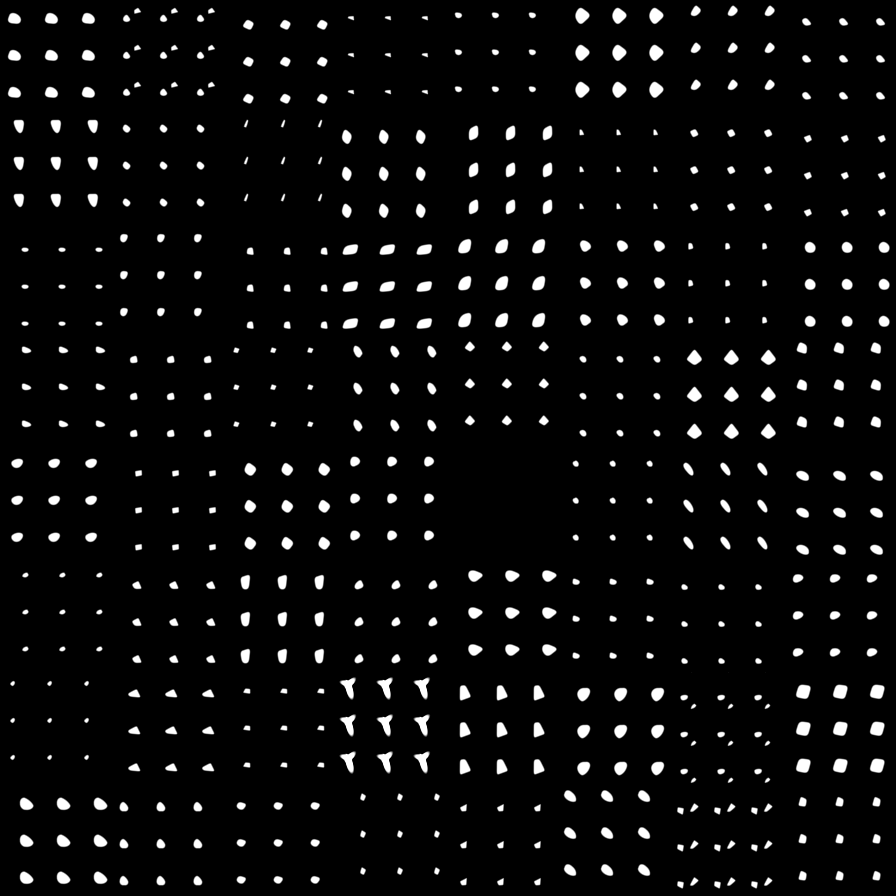
Write a three.js fragment shader that draws this pattern.

```glsl
// Eight by eight patches on black, each repeating its own small white fleck three by three.
varying vec2 vUv;

float hash(vec2 p) {
  vec3 q = fract(vec3(p.xyx) * 0.1031);
  q += dot(q, q.yzx + 33.33);
  return fract((q.x + q.y) * q.z);
}

// One random trait of a patch, from 0 to 1.
float trait(vec2 patchId, float index) {
  return hash(patchId * 7.0 + vec2(index * 13.7 + 3.1, index * 5.3 + 17.9));
}

// Distance to a lopsided four-sided fleck, from an egg to a sharp quadrilateral.
float fleck(vec2 p, vec2 patchId, float size) {
  float tilt = trait(patchId, 1.0) * 3.14159;
  float corner = mix(1.9, 6.0, pow(trait(patchId, 2.0), 2.0));
  float slimness = mix(0.42, 1.0, sqrt(trait(patchId, 3.0)));

  // A few patches pull the fleck out into three points.
  float spikes = 0.45 * step(0.95, trait(patchId, 4.0));
  p *= 1.0 - spikes * cos(3.0 * (atan(p.y, p.x + 0.00001) - tilt));

  float total = 0.0;
  vec2 slope = vec2(0.0);
  for (int i = 0; i < 4; i++) {
    float side = float(i);
    float angle = tilt + side * 1.5708 + 0.6 * (trait(patchId, 10.0 + side) - 0.5);
    float reach = size * mix(0.75, 1.25, trait(patchId, 20.0 + side));
    reach *= mix(1.0, slimness, mod(side, 2.0));
    vec2 normal = vec2(cos(angle), sin(angle)) / reach;
    float t = max(dot(p, normal), 0.0001);
    total += pow(t, corner);
    slope += pow(t, corner - 1.0) * normal;
  }
  float field = max(pow(total, 1.0 / corner), 0.05);
  slope *= pow(field, 1.0 - corner);
  return (field - 1.0) / max(length(slope), 0.01);
}

void main() {
  vec2 grid = vUv * 8.0;
  vec2 patchId = floor(grid);
  vec2 cell = fract(grid) * 3.03;

  // Each patch shifts its flecks together.
  vec2 centre = mix(vec2(0.27), vec2(0.74), vec2(trait(patchId, 5.0), trait(patchId, 6.0)));
  vec2 p = fract(cell - centre + 0.5) - 0.5;
  float size = mix(0.075, 0.18, trait(patchId, 7.0));
  float d = fleck(p, patchId, size);

  // Occasional small companion beside the main fleck.
  if (trait(patchId, 8.0) > 0.95) {
    float around = trait(patchId, 9.0) * 6.28318;
    vec2 aside = fract(p - 0.36 * vec2(cos(around), sin(around)) + 0.5) - 0.5;
    d = min(d, fleck(aside, patchId + 40.0, 0.07));
  }

  // One patch is bare.
  float bare = float(patchId == vec2(4.0, 3.0));
  float ink = (1.0 - smoothstep(-0.026, 0.026, d)) * (1.0 - bare);
  gl_FragColor = vec4(vec3(ink), 1.0);
}
```
